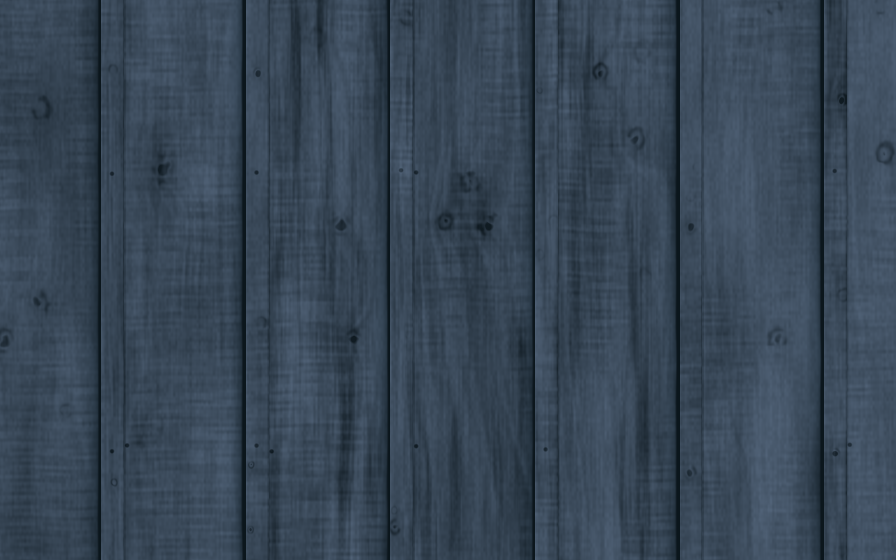
This texture is drawn by a Shadertoy shader. Its source:

```glsl
// Blue-grey painted board-and-batten wall: wide rough-sawn boards, narrow raised
// battens, and a dark gap with a soft shadow on the left of each batten. Grain is
// noise sampled along a warped field that knots push into closed rings.

// Layout, in units of canvas height
const float PERIOD = 0.2581;
const float FIRST_BATTEN = 0.181;
const float BATTEN_WIDTH = 0.041;
const float GAP_WIDTH = 0.0055;
const float SHADOW_REACH = 0.013;
const float NAIL_RADIUS = 0.0036;
const vec2 NAIL_ROWS = vec2(0.20, 0.69);

// Paint
const vec3 GAP_COLOUR = vec3(0.045, 0.085, 0.11);
const vec3 PAINT_COLOUR = vec3(0.28, 0.345, 0.42);
const float BASE_TONE = 0.82;

// Wood
const int KNOTS = 4;
const float RING_FREQUENCY = 125.0;
const float RING_DEPTH = 0.24;
const float FIBRE_DEPTH = 0.17;
const float SAW_DEPTH = 0.22;
const float PATCH_DEPTH = 0.55;

float hash(vec2 p) {
    vec3 h = fract(vec3(p.xyx) * 0.1031);
    h += dot(h, h.yzx + 33.33);
    return fract((h.x + h.y) * h.z);
}

float noise(vec2 p) {
    vec2 cell = floor(p), f = fract(p);
    f = f * f * (3.0 - 2.0 * f);
    float low = mix(hash(cell), hash(cell + vec2(1, 0)), f.x);
    float high = mix(hash(cell + vec2(0, 1)), hash(cell + vec2(1, 1)), f.x);
    return mix(low, high, f.y);
}

float fbm(vec2 p) {
    float sum = 0.0, weight = 0.5;
    for (int i = 0; i < 4; i++) {
        sum += weight * noise(p);
        p = p * 2.03 + 17.1;
        weight *= 0.5;
    }
    return sum / 0.9375;
}

// Tone offset from growth rings and knots on one strip of wood
float woodFigure(vec2 q, float width, float seed, float roughness) {
    float field = q.x + 0.13 * noise(vec2(q.x * 6.0 + seed, q.y * 1.6))
                + 0.012 * noise(vec2(q.x * 25.0, q.y * 9.0 + seed));
    float stain = 0.0;
    float size = min(0.017, width * 0.22);
    for (int i = 0; i < KNOTS; i++) {
        vec2 key = vec2(seed, float(i) * 7.0 + 3.0);
        float strength = hash(key + 0.7);
        vec2 centre = vec2(width * mix(0.15, 0.85, hash(key)), hash(key + 2.3));
        vec2 d = (q - centre) / vec2(1.0, 1.25);
        d += 0.25 * size * (noise(q * 90.0 + seed) - 0.5);
        float radius = size * mix(0.45, 1.0, hash(key + 5.1));
        float r = length(d) / radius;
        field += 3.0 * radius * strength * exp(-r * r / 10.0);

        // Broken dark rim, smudged surround, and an occasional open core
        float broken = noise(q * 70.0 + seed * 1.7);
        float rim = exp(-pow((r - 1.0) * 3.0, 2.0)) * smoothstep(0.25, 0.75, broken);
        float smudge = exp(-r * r / 12.0) * fbm(q * vec2(45.0, 22.0) + seed);
        float core = (1.0 - smoothstep(0.3, 0.75, r + broken - 0.4)) * step(0.72, strength);
        stain += strength * (0.42 * rim + 0.20 * smudge) + 0.45 * core;
    }
    float rings = noise(vec2(field * RING_FREQUENCY, q.y * 2.5 + seed));
    return RING_DEPTH * (rings - 0.5) * mix(0.35, 1.0, roughness) - stain;
}

// Fibres, saw marks and weathered patches
float woodSurface(vec2 q, float seed, float roughness) {
    float fibre = noise(vec2(q.x * 270.0, q.y * 14.0 + seed));
    float wave = q.y + 0.006 * noise(vec2(q.x * 12.0, q.y * 4.0 + seed));
    float saw = noise(vec2(q.x * 18.0 + seed, wave * 165.0));
    float sawMask = smoothstep(0.3, 0.65, fbm(vec2(q.x * 11.0, q.y * 3.0) + seed * 1.3));
    float pores = noise(q * vec2(240.0, 130.0) + seed);
    float patches = fbm(q * vec2(13.0, 4.0) + seed * 2.1);
    float streak = smoothstep(0.52, 0.8, fbm(vec2(q.x * 48.0, q.y * 3.0) + seed));
    return FIBRE_DEPTH * (fibre - 0.5) * mix(0.5, 1.2, roughness)
         + SAW_DEPTH * (saw - 0.5) * sawMask
         + 0.12 * (pores - 0.5)
         + PATCH_DEPTH * (patches - 0.5)
         - 0.35 * streak * roughness;
}

void mainImage(out vec4 fragColor, in vec2 fragCoord) {
    vec2 p = fragCoord / iResolution.y;
    float aa = 1.0 / iResolution.y;

    // Which batten and board, and where across it
    float s = (p.x - FIRST_BATTEN) / PERIOD;
    float id = floor(s);
    float u = fract(s) * PERIOD;
    bool onBatten = u < BATTEN_WIDTH;
    float seed = id * 13.0 + (onBatten ? 47.3 : 29.6);
    vec2 q = vec2(onBatten ? u : u - BATTEN_WIDTH, p.y);
    float width = onBatten ? BATTEN_WIDTH : PERIOD - BATTEN_WIDTH;
    float roughness = hash(vec2(seed, 4.0));

    float tone = BASE_TONE + 0.09 * (hash(vec2(seed, 9.0)) - 0.5);
    tone += woodFigure(q, width, seed, roughness) + woodSurface(q, seed, roughness);

    // Batten edges: lit on the left, a thin seam on the right
    tone += 0.10 * (1.0 - smoothstep(0.0, 0.004, u));
    tone -= 0.24 * (1.0 - smoothstep(0.001, 0.001 + 1.5 * aa, abs(u - BATTEN_WIDTH)));

    // Nail heads, some painted over
    for (int i = 0; i < 4; i++) {
        float side = float(i / 2);
        vec2 key = vec2(id, float(i) + 60.0);
        vec2 nail = vec2(mix(0.019, 0.046, side), NAIL_ROWS[i % 2] + 0.012 * (hash(key) - 0.5));
        float d = length(vec2(u, p.y) - nail);
        tone -= 0.6 * step(0.35, hash(key + 3.0)) * (1.0 - smoothstep(NAIL_RADIUS - aa, NAIL_RADIUS + aa, d));
    }

    // Shadow and open gap beside the next batten
    float toBatten = PERIOD - u;
    float gap = GAP_WIDTH * mix(0.6, 1.2, hash(vec2(id, 81.0))) + 0.0015 * (noise(vec2(id, p.y * 14.0)) - 0.5);
    float shadow = exp(-max(toBatten - gap, 0.0) / SHADOW_REACH);
    tone = clamp(tone, 0.08, 1.2) * (1.0 - 0.55 * shadow);
    tone *= smoothstep(gap - 1.2 * aa, gap + 1.2 * aa, toBatten);

    vec3 colour = mix(GAP_COLOUR, PAINT_COLOUR, tone);
    colour += vec3(-0.012, 0.004, 0.012) * shadow * tone;
    fragColor = vec4(colour, 1.0);
}
```
